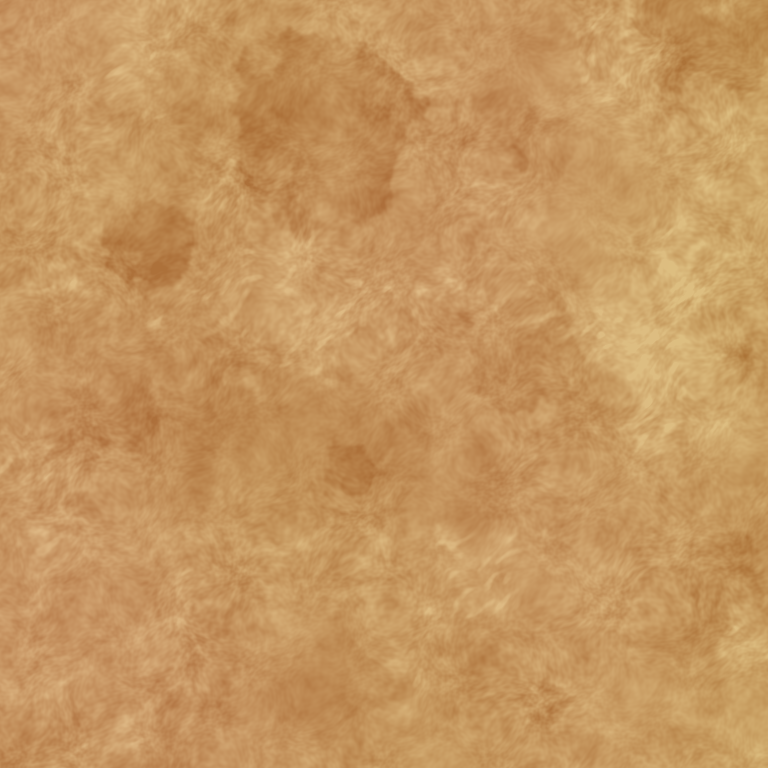
This texture is drawn by a Shadertoy shader. Its source:

```glsl
const vec3 TAN_MEAN = vec3(0.776, 0.593, 0.373);
const vec3 TONE_STEP = vec3(0.029, 0.044, 0.043);  // colour change per unit of tone
const vec3 PINK_SHIFT = vec3(0.004, -0.018, 0.014);
const float BROAD_FREQ = 2.7;
const float BROAD_GAIN = 1.9;
const float BLOTCH_FREQ = 15.0;
const float BLOTCH_GAIN = 1.0;
const float GRAIN_FREQ = 38.0;
const float GRAIN_GAIN = 1.55;
const float GRAIN_STRETCH = 1.2;
const float STREAK_ANGLE = 0.66;
const vec2 STREAK_FREQ = vec2(38.0, 88.0);
const float STREAK_GAIN = 1.7;
const float PALE_GAIN = 0.7;
const int STAIN_COUNT = 13;
const vec2 FIRST_STAIN = vec2(0.42, 0.83);
const vec2 STAIN_STEP = vec2(0.7549, 0.5698);
const float STAIN_RADIUS = 0.125;
const float STAIN_SHRINK = 0.85;
const float STAIN_DEPTH = 1.75;
const float STAIN_FRAY = 0.45;
const float EDGE_BLUR = 0.011;
const float EDGE_RAGGED = 0.022;
const float RIM_DEPTH = 0.2;
const float TONE_OFFSET = 0.0;

mat2 rotation(float angle) {
    float c = cos(angle), s = sin(angle);
    return mat2(c, -s, s, c);
}

float hash(vec2 cell) {
    vec3 q = fract(vec3(cell.xyx) * 0.1031);
    q += dot(q, q.yzx + 33.33);
    return fract((q.x + q.y) * q.z);
}

vec2 gradient(vec2 cell) {
    float angle = 6.2832 * hash(cell);
    return vec2(cos(angle), sin(angle));
}

float noise(vec2 p) {
    vec2 i = floor(p), f = fract(p);
    vec2 u = f * f * f * (f * (f * 6.0 - 15.0) + 10.0);
    vec2 e = vec2(1.0, 0.0);
    float low = mix(dot(gradient(i), f),
                    dot(gradient(i + e.xy), f - e.xy), u.x);
    float high = mix(dot(gradient(i + e.yx), f - e.yx),
                     dot(gradient(i + e.xx), f - e.xx), u.x);
    return mix(low, high, u.y);
}

float fbm(vec2 p, int octaves, float gain) {
    float sum = 0.0, amplitude = 1.0;
    for (int i = 0; i < octaves; i++) {
        sum += amplitude * noise(p);
        p = rotation(0.5) * p * 2.03 + 17.3;
        amplitude *= gain;
    }
    return sum;
}

// Round blots with ragged, soft borders and a slightly darker rim
float stains(vec2 p) {
    float depth = 0.0, radius = STAIN_RADIUS;
    float ragged = EDGE_RAGGED * fbm(p * 24.0 + 8.0, 3, 0.7);
    for (int i = 0; i < STAIN_COUNT; i++) {
        float k = float(i);
        vec2 offset = (p - fract(FIRST_STAIN + k * STAIN_STEP)) / radius;
        float d = length(offset) + ragged / radius
                + STAIN_FRAY * noise(offset * 1.4 + 7.7 * k);
        float blur = min(EDGE_BLUR / radius, 0.5);
        float body = 1.0 - smoothstep(1.0 - blur, 1.0 + blur, d);
        float rim = body * smoothstep(0.6, 0.92, d);
        float strength = 0.65 + 0.35 * cos(2.4 * k);
        depth = max(depth, strength * (body + RIM_DEPTH * rim));
        radius *= STAIN_SHRINK;
    }
    return depth;
}

void mainImage(out vec4 fragColor, in vec2 fragCoord) {
    vec2 p = fragCoord / iResolution.y;

    // Cloudy mottling with smaller blotches
    float tone = TONE_OFFSET + BROAD_GAIN * fbm(p * BROAD_FREQ + 3.1, 4, 0.7);
    tone += BLOTCH_GAIN * fbm(p * BLOTCH_FREQ + 31.0, 2, 0.8);
    tone += 0.6 * (p.x - 0.5);

    // Crumbly grain, slightly drawn out and uneven in strength
    vec2 bend = 0.02 * vec2(noise(p * 14.0 + 5.0), noise(p * 14.0 + 41.0));
    vec2 along = rotation(STREAK_ANGLE) * (p + bend);
    vec2 grainPos = along * vec2(1.0, GRAIN_STRETCH) * GRAIN_FREQ;
    float unevenness = 1.0 + 0.8 * noise(p * 6.0 + 70.0);
    tone += GRAIN_GAIN * unevenness * fbm(grainPos + 60.0, 3, 0.85);

    // Pale worn patches with short diagonal flecks
    float worn = smoothstep(0.02, 0.5, fbm(p * 4.2 + 23.0, 3, 0.7));
    float fleck = smoothstep(0.05, 0.5, noise(along * STREAK_FREQ + 11.0));
    tone += worn * (PALE_GAIN + STREAK_GAIN * fleck);

    // Stains soak in unevenly
    float soak = 1.0 + 0.7 * noise(p * 17.0 + 50.0);
    tone -= STAIN_DEPTH * soak * stains(p);

    // Slow drift from pinkish to yellowish tan
    float pinkness = 1.2 * noise(p * 2.3 + 90.0) + 0.8 * (0.5 - p.x);
    vec3 colour = TAN_MEAN + TONE_STEP * clamp(tone, -3.4, 3.2);
    colour += PINK_SHIFT * pinkness;
    fragColor = vec4(clamp(colour, 0.0, 1.0), 1.0);
}
```
